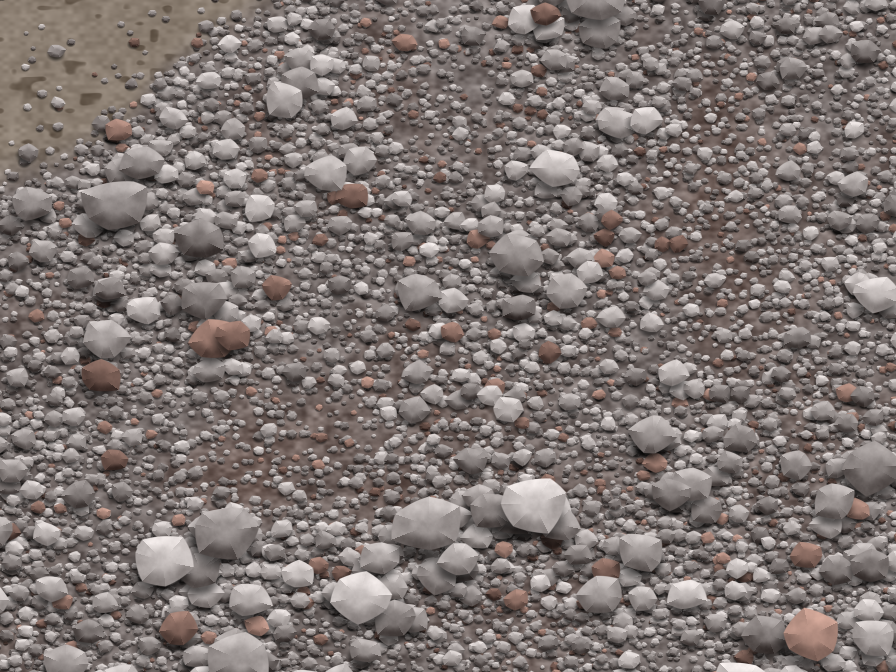
A WebGL 2 fragment shader for this texture:

```glsl
#version 300 es
precision highp float;
// A rubble slope: warm grey soil with rust patches and a sandy upper corner,
// covered by layers of faceted stones from grit to boulders. Each layer is a
// jittered grid; stones are convex polygons lit from above, with shadows.

#define LAYERS 7
#define GRIT_SIZE 0.0115
#define SIZE_STEP 1.42
#define EDGE_SOFT 0.0028
#define FLATTEN 1.22
#define SHADOW 0.55
#define GRAIN 0.26
#define LIGHT_DIR vec2(0.12, 0.99)
#define WARMTH vec3(0.027, -0.009, -0.018)
#define RUST vec3(0.41, 0.325, 0.295)
#define SAND vec3(0.545, 0.495, 0.445)

uniform vec2 u_resolution;
out vec4 fragColor;

float hash(vec2 p) {
    vec3 q = fract(p.xyx * vec3(0.1031, 0.1030, 0.0973));
    q += dot(q, q.yzx + 33.33);
    return fract((q.x + q.y) * q.z);
}

float noise(vec2 p) {
    vec2 i = floor(p), f = fract(p);
    f = f * f * (3.0 - 2.0 * f);
    return mix(mix(hash(i), hash(i + vec2(1, 0)), f.x),
               mix(hash(i + vec2(0, 1)), hash(i + vec2(1, 1)), f.x), f.y);
}

float fbm(vec2 p) {
    float sum = 0.0, amp = 0.55;
    for (int i = 0; i < 4; i++) {
        sum += amp * noise(p);
        p = p * 2.07 + 17.3;
        amp *= 0.5;
    }
    return sum;
}

float blob(vec2 p, vec2 centre, vec2 radius) {
    vec2 d = (p - centre) / radius;
    return exp(-dot(d, d));
}

// Height above the line where the sandy corner begins.
float sandSide(vec2 p) {
    return p.y - 0.70 - 0.66 * p.x + 0.10 * (fbm(p * 7.0) - 0.5);
}

float rustAmount(vec2 p) {
    float bare = blob(p, vec2(1.06, 0.70), vec2(0.10, 0.26))
               + blob(p, vec2(0.36, 0.27), vec2(0.20, 0.09))
               + blob(p, vec2(0.06, 0.53), vec2(0.12, 0.09));
    return clamp(0.75 * bare + 1.9 * (fbm(p * 5.0 + 40.0) - 0.56), 0.0, 1.0);
}

// Local stoniness: rich low down, at the right, along the sand and in a pile.
float stoniness(vec2 p) {
    float low = smoothstep(0.42, 0.06, p.y);
    float right = smoothstep(0.85, 1.25, p.x);
    float band = blob(vec2(sandSide(p), 0.0), vec2(-0.08, 0.0), vec2(0.09, 1.0));
    float pile = blob(p, vec2(0.72, 0.27), vec2(0.11, 0.10));
    return 0.46 * low + 0.22 * right + 0.28 * band + 0.85 * pile
         + 1.1 * (noise(p * 6.0 + 9.0) - 0.5) - 0.55 * rustAmount(p);
}

vec3 ground(vec2 p) {
    float coarse = fbm(p * vec2(38.0, 52.0)) - 0.5;
    float fine = noise(p * vec2(115.0, 170.0)) - 0.5;
    vec3 soil = vec3(0.425 + 0.14 * (fbm(p * 4.0 + 3.0) - 0.5)) + WARMTH;
    soil = mix(soil, RUST, 0.8 * rustAmount(p));
    soil += GRAIN * (coarse + 0.7 * fine);
    float pits = smoothstep(0.70, 0.88, noise(p * vec2(48.0, 85.0)));
    vec3 sand = SAND + 0.09 * (coarse + fine) - 0.15 * pits;
    return mix(soil, sand, smoothstep(-0.03, 0.06, sandSide(p)));
}

// Outline value (1 on the rim) in x, lighting of the nearest side face in y.
vec2 facetedStone(vec2 q, float seed) {
    vec2 stone = vec2(-1.0, 0.0);
    for (int k = 0; k < 6; k++) {
        float r = hash(vec2(float(k) * 7.3, seed));
        float angle = (float(k) + 0.75 * r) * 1.0472 + seed;
        vec2 dir = vec2(cos(angle), sin(angle));
        float d = dot(q, dir) / mix(0.75, 1.05, fract(r * 13.7));
        if (d > stone.x) stone = vec2(d, dot(dir, LIGHT_DIR));
    }
    return vec2(mix(stone.x, length(q), 0.4), stone.y);
}

void scatterStones(vec2 p, float size, float rank, inout vec3 col) {
    vec2 home = floor(p / size);
    for (int j = 1; j >= -1; j--)
    for (int i = -1; i <= 1; i++) {
        vec2 cell = home + vec2(i, j);
        vec2 id = cell + 71.0 * rank + 11.0;
        vec2 jitter = vec2(hash(id + 3.1), hash(id + 8.7)) - 0.5;
        vec2 centre = (cell + 0.5 + 0.7 * jitter) * size;
        float chance = 0.64 - 0.75 * rank + stoniness(centre) * (0.35 + 0.4 * rank);
        chance *= 1.0 - 0.92 * smoothstep(-0.02, 0.05, sandSide(centre));
        if (hash(id) > min(chance, 0.9)) continue;

        float radius = size * mix(0.30, 0.56, hash(id + 21.0));
        float seed = 6.28 * hash(id + 5.5);
        vec2 q = (p - centre) * vec2(1.0, FLATTEN) / radius;
        float shade = smoothstep(1.25, 0.55, length(q - vec2(-0.1, -0.42)));
        col *= 1.0 - SHADOW * shade;

        vec2 stone = facetedStone(q, seed);
        float soft = EDGE_SOFT / radius;
        float cover = smoothstep(1.0 + 0.5 * soft, 1.0 - 0.5 * soft, stone.x);
        float side = smoothstep(0.25, 0.85, stone.x);
        float tone = 0.55 + 0.30 * (hash(id + 33.0) - 0.5) + 0.06 * rank;
        tone += mix(0.08 * q.y, 0.22 * stone.y - 0.04, side);
        tone += 0.16 * (fbm(p * 65.0 + seed) - 0.5);
        vec3 rock = vec3(tone) + WARMTH * 0.8;
        if (hash(id + 47.0) > 0.93) rock *= vec3(0.90, 0.74, 0.68);
        col = mix(col, rock, cover);
    }
}

void main() {
    vec2 p = gl_FragCoord.xy / u_resolution.y;
    vec3 col = ground(p);
    float size = GRIT_SIZE;
    for (int k = 0; k < LAYERS; k++) {
        scatterStones(p, size, float(k) / float(LAYERS - 1), col);
        size *= SIZE_STEP;
    }
    fragColor = vec4(clamp(col, 0.0, 1.0), 1.0);
}
```
